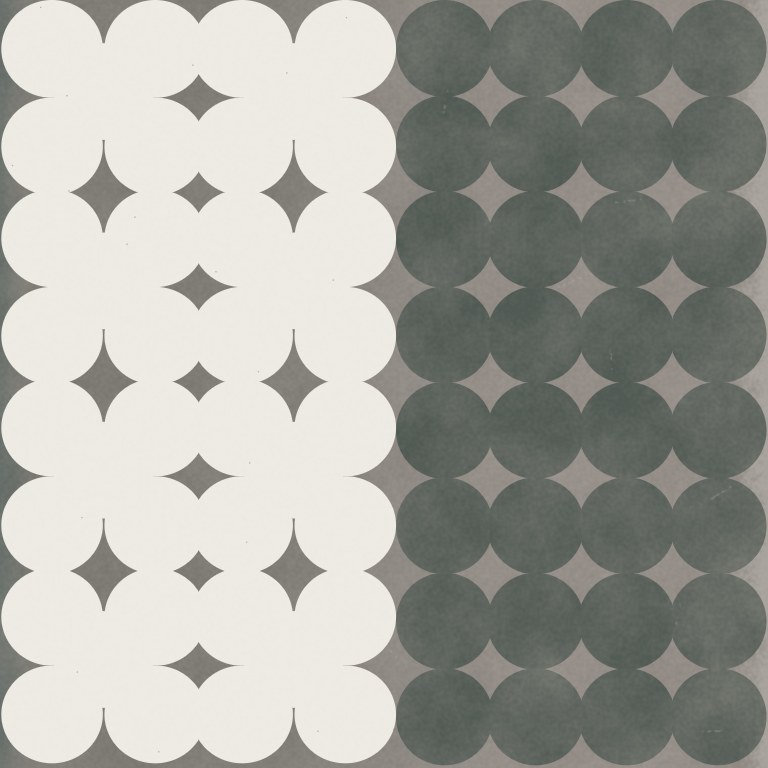
This pattern is drawn by a WebGL 1 fragment shader. Its source:

```glsl
precision highp float;
// Worn tile: merged pale discs on the left, mottled dark discs on the right, over grey cement.

uniform vec2 u_resolution;

// Colours
const vec3 PALE = vec3(0.93, 0.92, 0.89);
const vec3 DARK_DEEP = vec3(0.33, 0.363, 0.338);
const vec3 DARK_WORN = vec3(0.435, 0.452, 0.422);
const vec3 CEMENT_LEFT = vec3(0.50, 0.49, 0.465);
const vec3 CEMENT_RIGHT = vec3(0.585, 0.56, 0.535);
const vec3 CEMENT_EDGE = vec3(0.41, 0.44, 0.42);
const vec3 SCUFF = vec3(0.75, 0.73, 0.71);

// Pale discs: 4 columns mirrored about an axis, 8 rows set in 4 pairs
const vec2 PALE_RADIUS = vec2(0.0661, 0.0637);
const float PALE_AXIS = 0.2587;
const float PALE_INNER = 0.0566;
const float PALE_OUTER = 0.1909;
const float PAIR_START = 0.1272;
const float PAIR_PITCH = 0.2465;
const float PAIR_HALF = 0.0635;
const vec2 BRIDGE_CENTER = vec2(0.1237, -0.008);
const vec2 BRIDGE_HALF = vec2(0.065, 0.063);

// Dark discs: 4 columns by 8 rows
const vec2 DARK_START = vec2(0.5788, 0.0632);
const vec2 DARK_PITCH = vec2(0.1187, 0.1243);
const float DARK_RADIUS = 0.0632;

const float SPECK_CELLS = 26.0;
const int SCRATCHES = 10;

float hash(vec2 p) {
    return fract(sin(dot(p, vec2(127.1, 311.7))) * 43758.54);
}

vec2 gradient(vec2 cell) {
    float a = 6.2832 * hash(cell);
    return vec2(cos(a), sin(a));
}

float noise(vec2 p) {
    vec2 i = floor(p), f = fract(p);
    vec2 u = f * f * f * (f * (f * 6.0 - 15.0) + 10.0);
    vec2 e = vec2(1.0, 0.0);
    float low = mix(dot(gradient(i), f), dot(gradient(i + e), f - e), u.x);
    float high = mix(dot(gradient(i + e.yx), f - e.yx), dot(gradient(i + 1.0), f - 1.0), u.x);
    return mix(low, high, u.y);
}

float fbm(vec2 p) {
    float sum = 0.0, amp = 0.6;
    for (int i = 0; i < 5; i++) {
        sum += amp * noise(p);
        p = mat2(1.6, 1.2, -1.2, 1.6) * p + 7.3;
        amp *= 0.58;
    }
    return sum;
}

float ellipseDist(vec2 p, vec2 r) {
    return (length(p / r) - 1.0) * r.y;
}

float paleDist(vec2 p) {
    float pair = clamp(floor((p.y - PAIR_START) / PAIR_PITCH + 0.5), 0.0, 3.0);
    vec2 q = vec2(abs(p.x - PALE_AXIS), p.y - PAIR_START - PAIR_PITCH * pair);
    vec2 disc = vec2(q.x, abs(q.y) - PAIR_HALF);
    float d = min(ellipseDist(disc - vec2(PALE_INNER, 0.0), PALE_RADIUS),
                  ellipseDist(disc - vec2(PALE_OUTER, 0.0), PALE_RADIUS));
    // Bridges close the gaps inside each pair of rows
    vec2 b = abs(q - BRIDGE_CENTER) - BRIDGE_HALF;
    return min(d, max(b.x, b.y));
}

float segmentDist(vec2 p, vec2 a, vec2 span) {
    return length(p - a - span * clamp(dot(p - a, span) / dot(span, span), 0.0, 1.0));
}

void main() {
    vec2 p = gl_FragCoord.xy / u_resolution;
    p.y = 1.0 - p.y;
    float px = 1.0 / min(u_resolution.x, u_resolution.y);
    float cloud = fbm(p * 9.0);
    float grain = noise(p * 190.0) + 0.6 * noise(p * 83.0 + 5.0);

    // Cement ground, darker at the left edge and scuffed at the right
    vec3 color = mix(CEMENT_LEFT, CEMENT_RIGHT, smoothstep(0.25, 0.68, p.x));
    color = mix(CEMENT_EDGE, color, smoothstep(-0.01, 0.04, p.x + 0.03 * cloud));
    color += 0.04 * cloud + 0.025 * grain;
    float edgeWear = smoothstep(0.95, 1.0, p.x + 0.04 * cloud + 0.015 * grain);
    color = mix(color, SCUFF, 0.45 * edgeWear);

    // Dark discs with cloudy wear
    vec2 cell = clamp(floor((p - DARK_START) / DARK_PITCH + 0.5), vec2(0.0), vec2(3.0, 7.0));
    float darkDist = length(p - DARK_START - DARK_PITCH * cell) - DARK_RADIUS;
    float band = (p.y - 0.5) * 5.0;
    float wear = 0.46 + 1.1 * cloud + 0.3 * grain + 0.2 * (hash(cell + 3.0) - 0.5);
    wear += 0.35 * smoothstep(0.85, 1.0, p.x) - 0.22 * exp(-band * band);
    vec3 dark = mix(DARK_DEEP, DARK_WORN, clamp(wear, -0.1, 1.5));
    color = mix(color, dark, clamp(0.5 - darkDist / px, 0.0, 1.0));

    // Fine scratches on the right side
    for (int i = 0; i < SCRATCHES; i++) {
        vec2 id = vec2(float(i), 1.7);
        vec2 start = vec2(0.52 + 0.46 * hash(id), hash(id + 9.0));
        vec2 span = 0.035 * gradient(id + 4.0);
        float line = 1.0 - smoothstep(0.0004, 0.0008 + px, segmentDist(p, start, span));
        color = mix(color, SCUFF, 0.22 * line * smoothstep(-0.2, 0.3, grain));
    }

    // Pale discs with sparse specks
    vec2 s = p * SPECK_CELLS, id = floor(s);
    vec2 spot = 0.2 + 0.6 * vec2(hash(id + 11.0), hash(id + 23.0));
    float speckDist = length(fract(s) - spot) / SPECK_CELLS - 0.0009;
    float speck = step(0.92, hash(id + 37.0)) * clamp(0.5 - speckDist / px, 0.0, 1.0);
    vec3 pale = mix(PALE + 0.004 * grain, CEMENT_RIGHT, 0.6 * speck);
    color = mix(color, pale, clamp(0.5 - paleDist(p) / px, 0.0, 1.0));

    gl_FragColor = vec4(color, 1.0);
}
```
